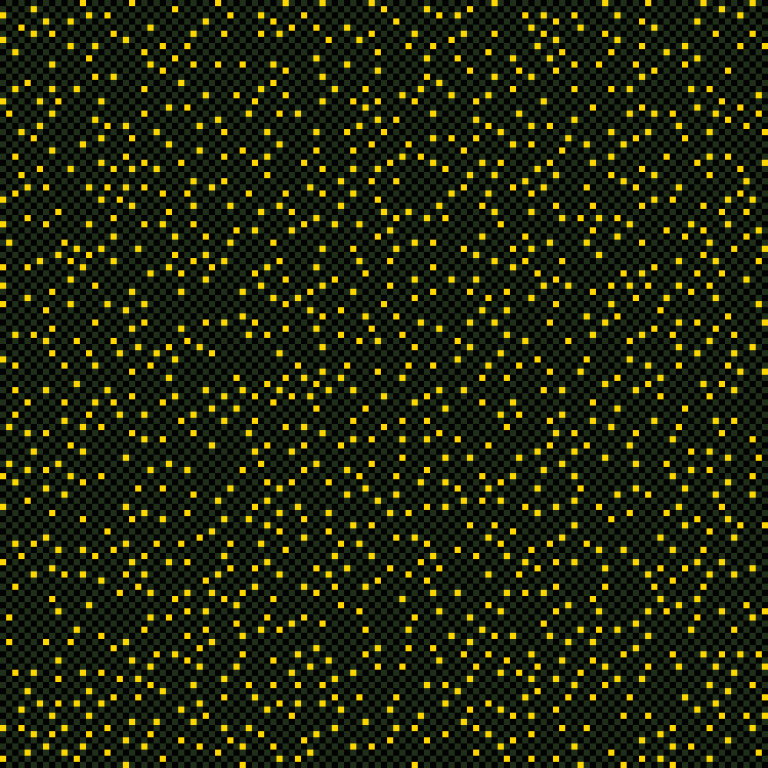
Give the GLSL for this pattern, as a Shadertoy shader.

```glsl
// Dark green and black checkerboard with gold cells scattered so that none touch.

// Sineless hash of a cell index, 0 to 1
float hash(vec2 p) {
    vec3 q = fract(vec3(p.xyx) * 0.1031);
    q += dot(q, q.yzx + 33.33);
    return fract((q.x + q.y) * q.z);
}

// A cell is gold when its hash beats every other cell within two steps
bool isGold(vec2 cell) {
    float own = hash(cell);
    for (int y = -2; y <= 2; y++) {
        for (int x = -2; x <= 2; x++) {
            int d2 = x * x + y * y;
            if (d2 == 0 || d2 > 4) continue;
            if (hash(cell + vec2(x, y)) >= own) return false;
        }
    }
    return true;
}

vec3 cellColor(vec2 cell) {
    if (isGold(cell)) return vec3(1.0, 0.843, 0.0);
    vec3 black = vec3(0.004, 0.006, 0.004);
    vec3 green = vec3(0.122, 0.186, 0.102);
    return mix(black, green, mod(cell.x + cell.y, 2.0));
}

void mainImage(out vec4 fragColor, in vec2 fragCoord) {
    // 125 cells span the canvas height
    float pixel = 125.0 / iResolution.y;
    vec2 p = fragCoord * pixel - 0.5;
    vec2 cell = floor(p);

    // Pixel coverage of the four cells around the nearest corner
    vec2 cover = clamp((fract(p) - 0.5) / pixel + 0.5, 0.0, 1.0);
    vec3 lower = mix(cellColor(cell), cellColor(cell + vec2(1, 0)), cover.x);
    vec3 upper = mix(cellColor(cell + vec2(0, 1)), cellColor(cell + vec2(1, 1)), cover.x);
    fragColor = vec4(mix(lower, upper, cover.y), 1.0);
}
```
